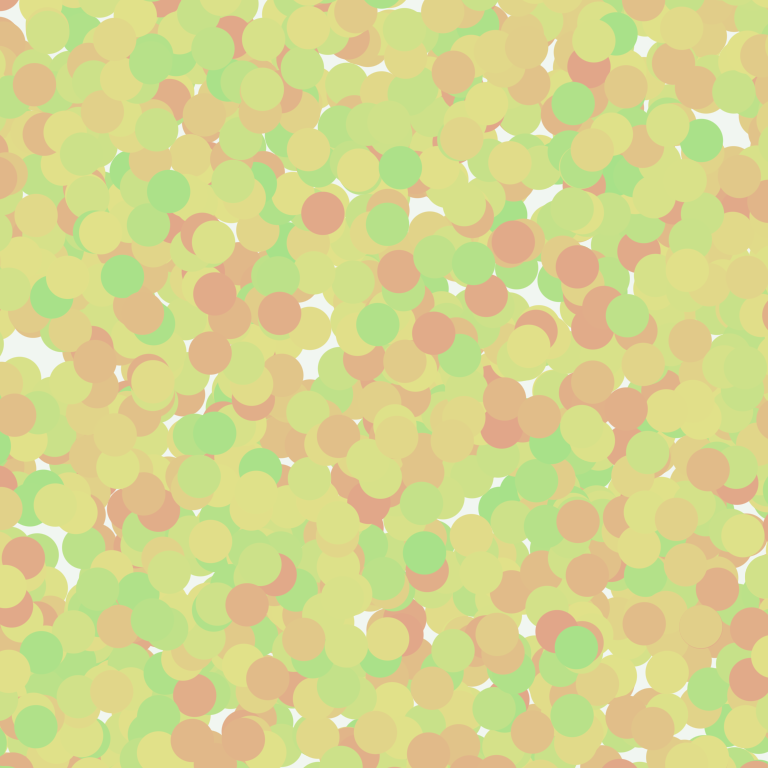
Reproduce this pattern procedurally as a Shadertoy shader.

```glsl
// Confetti: opaque round dots in soft red-to-green hues, piled at random on a pale ground.

const vec3  GROUND      = vec3(0.945, 0.965, 0.945);
const float DOT_RADIUS  = 0.0282;  // in canvas heights
const float CELL        = 0.0625;  // grid pitch, a little over one dot diameter
const int   LAYERS      = 14;      // chances for a dot in each cell, bottom to top
const float DOT_CHANCE  = 0.375;   // probability that a chance is taken
const float HUE_CENTRE  = 59.5;    // degrees
const float HUE_SPREAD  = 40.0;    // degrees to either side
const float SATURATION  = 0.60;
const float LIGHTNESS   = 0.71;

// Integer hash: three independent values from 0 to 1 (PCG style)
vec3 hash3(ivec3 key) {
    uvec3 v = uvec3(key) * 1664525u + 1013904223u;
    v.x += v.y * v.z; v.y += v.z * v.x; v.z += v.x * v.y;
    v ^= v >> 16u;
    v.x += v.y * v.z; v.y += v.z * v.x; v.z += v.x * v.y;
    return vec3(v >> 8u) / 16777216.0;
}

vec3 hslToRgb(float hue, float saturation, float lightness) {
    vec3 ramp = abs(mod(hue / 60.0 + vec3(0.0, 4.0, 2.0), 6.0) - 3.0) - 1.0;
    float chroma = saturation * (1.0 - abs(2.0 * lightness - 1.0));
    return lightness + chroma * (clamp(ramp, 0.0, 1.0) - 0.5);
}

// Random hue, denser near the centre of the range
vec3 dotColour(float random) {
    float u = 2.0 * random - 1.0;
    float offset = 0.5 * u * (1.0 + abs(u));
    return hslToRgb(HUE_CENTRE + HUE_SPREAD * offset, SATURATION, LIGHTNESS);
}

void mainImage(out vec4 fragColor, in vec2 fragCoord) {
    vec2 p = fragCoord / iResolution.y;
    float pixel = 1.0 / iResolution.y;
    vec3 colour = GROUND;

    // Only a 2 by 2 block of cells can hold dots that reach this point
    ivec2 corner = ivec2(floor((p - DOT_RADIUS - pixel) / CELL));

    // Paint the layers from bottom to top
    for (int layer = 0; layer < LAYERS; layer++) {
        for (int k = 0; k < 4; k++) {
            ivec2 cell = corner + ivec2(k % 2, k / 2);
            ivec3 key = ivec3(cell + 64, layer);
            vec3 traits = hash3(key + ivec3(0, 0, 100));
            if (traits.x > DOT_CHANCE) continue;

            vec2 centre = (vec2(cell) + hash3(key).xy) * CELL;
            float edge = length(p - centre) - DOT_RADIUS;
            float cover = 1.0 - smoothstep(-0.75 * pixel, 0.75 * pixel, edge);
            colour = mix(colour, dotColour(traits.y), cover);
        }
    }

    fragColor = vec4(colour, 1.0);
}
```
